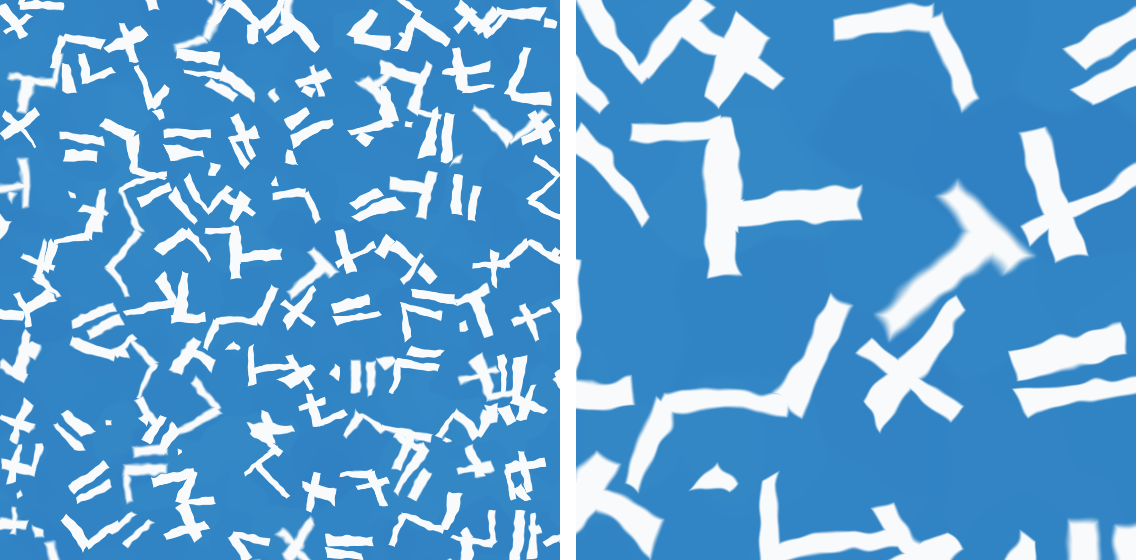
Left, the full canvas; right, a detail of the centre.
Give the GLSL for this pattern, as a three.js fragment shader.

```glsl
// Torn white paper strips scattered over a patchy blue ground.
// Each grid cell places one glyph of two or three tapered bars (cross, elbow,
// pair or tee) plus a scrap; noise warps the edges, soft Voronoi tints the blue.
varying vec2 vUv;

const vec3 DEEP_BLUE = vec3(0.185, 0.503, 0.764);
const vec3 LIGHT_BLUE = vec3(0.205, 0.538, 0.776);
const vec3 PAPER = vec3(0.973, 0.98, 0.984);
const float GLYPHS = 10.0;        // glyph cells across the canvas
const float PATCHES = 13.0;       // tint patches across the canvas
const float PATCH_EDGE = 40.0;    // crispness of patch borders
const vec2 HALF_LENGTH = vec2(0.27, 0.46);
const vec2 HALF_WIDTH = vec2(0.046, 0.105);
const vec2 EDGE_SOFTNESS = vec2(0.011, 0.045);
const float BEND = 0.09;          // slow wobble of the strips
const float TEAR = 0.045;         // fine roughness of the edges
const float THIRD_BAR_CHANCE = 0.3;
const float SCRAP_CHANCE = 0.4;
const float HALF_PI = 1.5708;

float hash(vec2 p) {
  return fract(sin(dot(p, vec2(127.1, 311.7))) * 43758.5453);
}

vec4 hash4(vec2 p) {
  return vec4(hash(p), hash(p + 19.7), hash(p + 41.3), hash(p + 73.9));
}

float noise(vec2 p) {
  vec2 i = floor(p);
  vec2 f = fract(p);
  f = f * f * (3.0 - 2.0 * f);
  return mix(mix(hash(i), hash(i + vec2(1.0, 0.0)), f.x),
             mix(hash(i + vec2(0.0, 1.0)), hash(i + vec2(1.0, 1.0)), f.x), f.y);
}

vec2 warp(vec2 p) {
  return vec2(noise(p), noise(p + 37.2)) - 0.5;
}

vec2 direction(float angle) {
  return vec2(cos(angle), sin(angle));
}

// Signed distance to a bar with slanted ends and a changing width.
float bar(vec2 p, vec2 middle, float angle, vec2 halfSize, float taper) {
  vec2 axis = direction(angle);
  p -= middle;
  p = vec2(dot(p, axis), dot(p, vec2(-axis.y, axis.x)));
  p.x += taper * p.y;
  float along = clamp(p.x / halfSize.x, -1.0, 1.0);
  vec2 q = abs(p) - vec2(halfSize.x, halfSize.y * (1.0 + taper * along));
  return length(max(q, 0.0)) + min(max(q.x, q.y), 0.0);
}

// Two or three bars joined in one of four ways.
float glyph(vec2 p, vec2 id) {
  vec4 shape = hash4(id + 3.1);
  vec4 joint = hash4(id + 107.3);
  vec4 extra = hash4(id + 211.9);
  vec2 axis = direction(shape.x * 4.0 * HALF_PI);
  p = vec2(dot(p, axis), dot(p, vec2(-axis.y, axis.x)));

  vec2 stem = vec2(mix(HALF_LENGTH.x, HALF_LENGTH.y, shape.y),
                   mix(HALF_WIDTH.x, HALF_WIDTH.y, shape.z));
  vec2 arm = vec2(mix(HALF_LENGTH.x, HALF_LENGTH.y, shape.w) * 0.92,
                  mix(HALF_WIDTH.x, HALF_WIDTH.y, extra.x));
  float lean = joint.z - 0.5;
  float turn = HALF_PI + lean * 0.4;
  vec2 middle = vec2((joint.x - 0.5) * stem.x, (joint.y - 0.5) * 0.25);   // cross
  if (joint.w > 0.8) {
    middle = vec2(middle.x, 0.0) + arm.x * direction(turn);               // tee
  } else if (joint.w > 0.58) {
    turn = lean * 0.25;
    middle = vec2(middle.x, mix(0.25, 0.34, joint.y));                    // pair
  } else if (joint.w > 0.28) {
    turn = HALF_PI + lean * 1.4;
    middle = vec2(stem.x, 0.0) + arm.x * direction(turn);                 // elbow
  }
  float d = bar(p, vec2(0.0), 0.0, stem, (extra.y - 0.5) * 0.9);
  d = min(d, bar(p, middle, turn, arm, (extra.z - 0.5) * 0.9));
  if (extra.w < THIRD_BAR_CHANCE) {
    float third = -HALF_PI + lean;
    vec2 start = vec2(-stem.x * 0.9, 0.0);
    d = min(d, bar(p, start + 0.28 * direction(third), third, vec2(0.28, 0.055), lean));
  }
  return d;
}

vec3 ground(vec2 uv) {
  vec2 p = uv * PATCHES + 0.5 * warp(uv * PATCHES * 2.0);
  vec2 cell = floor(p);
  vec2 sum = vec2(0.0);
  for (int y = -1; y <= 1; y++) {
    for (int x = -1; x <= 1; x++) {
      vec2 id = cell + vec2(float(x), float(y));
      vec4 r = hash4(id + 57.0);
      float weight = exp(-PATCH_EDGE * length(id + r.xy - p));
      sum += vec2(r.z, 1.0) * weight;
    }
  }
  float tone = mix(sum.x / sum.y, noise(uv * 5.0), 0.35);
  return mix(DEEP_BLUE, LIGHT_BLUE, tone);
}

void main() {
  vec2 p = vUv * GLYPHS;
  p += BEND * warp(p * 2.5) + TEAR * warp(p * 9.0);
  vec2 cell = floor(p);
  float cover = 0.0;
  for (int y = -1; y <= 1; y++) {
    for (int x = -1; x <= 1; x++) {
      vec2 id = cell + vec2(float(x), float(y));
      vec4 place = hash4(id);
      vec4 scrap = hash4(id + 331.0);
      float d = glyph(p - id - mix(vec2(0.2), vec2(0.8), place.xy), id);
      if (scrap.x < SCRAP_CHANCE) {
        vec2 size = vec2(0.04) + vec2(0.14, 0.07) * scrap.w;
        d = min(d, bar(p, id + scrap.yz, place.w * 6.0, size, place.z - 0.5));
      }
      float soft = mix(EDGE_SOFTNESS.x, EDGE_SOFTNESS.y, pow(place.z, 5.0));
      cover = max(cover, 1.0 - smoothstep(-soft, soft, d));
    }
  }
  gl_FragColor = vec4(mix(ground(vUv), PAPER, cover), 1.0);
}
```
